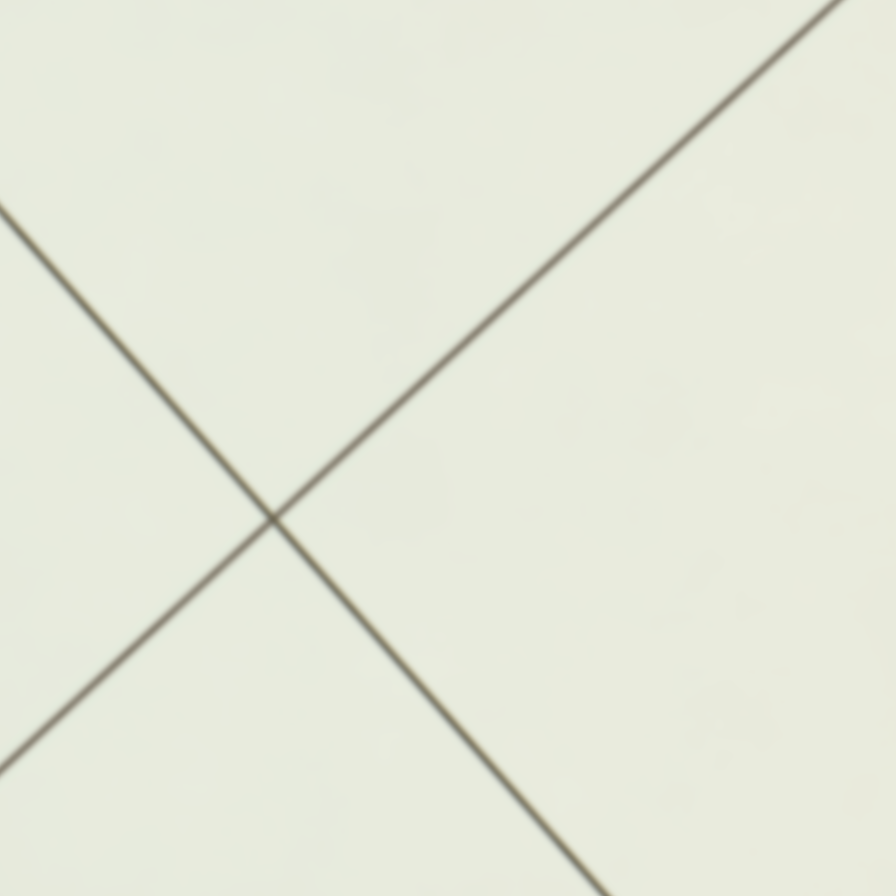
Give the GLSL for this background, as a Shadertoy shader.

```glsl
const vec3 PAPER = vec3(0.908, 0.921, 0.867);
const vec3 PAPER_WARM = vec3(0.914, 0.921, 0.866);
const vec3 WARM_INK = vec3(0.42, 0.385, 0.325);
const vec3 OLIVE_INK = vec3(0.37, 0.35, 0.265);

float hash(vec2 p) {
    return fract(sin(dot(p, vec2(127.1, 311.7))) * 43758.5453);
}

float valueNoise(vec2 p) {
    vec2 cell = floor(p);
    vec2 f = fract(p);
    f = f * f * (3.0 - 2.0 * f);
    float low = mix(hash(cell), hash(cell + vec2(1.0, 0.0)), f.x);
    float high = mix(hash(cell + vec2(0.0, 1.0)), hash(cell + vec2(1.0)), f.x);
    return mix(low, high, f.y);
}

// Layered noise centred on zero
float mottle(vec2 p, float frequency) {
    float sum = 0.0;
    float weight = 0.5;
    for (int i = 0; i < 4; i++) {
        sum += weight * (valueNoise(p * frequency) - 0.5);
        frequency *= 2.1;
        weight *= 0.6;
    }
    return sum;
}

// Signed distance to the line from a to b, positive on its left
float lineDistance(vec2 p, vec2 a, vec2 b) {
    vec2 along = normalize(b - a);
    return dot(p - a, vec2(-along.y, along.x));
}

// Soft stroke profile; fringe shifts each colour channel sideways
vec3 strokeCoverage(float dist, float width, vec3 fringe) {
    vec3 d = (vec3(dist) - fringe) / width;
    return exp(-d * d);
}

// Faint tinted rim beside a stroke
float strokeHalo(float dist, float offset, float width) {
    float d = (abs(dist) - offset) / width;
    return exp(-d * d);
}

void mainImage(out vec4 fragColor, in vec2 fragCoord) {
    vec2 p = fragCoord / iResolution.xy;
    float pixel = 1.0 / iResolution.y;

    // Paper with a slight warm drift and soft grain
    vec3 color = mix(PAPER, PAPER_WARM, smoothstep(0.2, 1.0, p.x));
    color += 0.010 * mottle(p, 9.0);

    // Two crossing strokes
    float rising = lineDistance(p, vec2(0.0, 0.140), vec2(0.935, 1.0));
    float falling = lineDistance(p, vec2(0.0, 0.7655), vec2(0.676, 0.0));
    float width = max(0.0057, pixel);
    float wear = 1.0 + 0.12 * mottle(p, 40.0);

    // Cool rims around the ink
    color += vec3(-0.010, 0.003, 0.0) * strokeHalo(rising, 0.012, 0.005);
    color += vec3(-0.003, 0.001, 0.001) * strokeHalo(falling, 0.012, 0.005);

    vec3 risingInk = strokeCoverage(rising, width, vec3(0.0));
    vec3 fallingInk = strokeCoverage(falling, width * 0.97, vec3(-0.0003, 0.0, 0.0005));
    color = mix(color, WARM_INK, 0.70 * wear * risingInk);
    color = mix(color, OLIVE_INK, 0.71 * wear * fallingInk);

    fragColor = vec4(color, 1.0);
}
```
